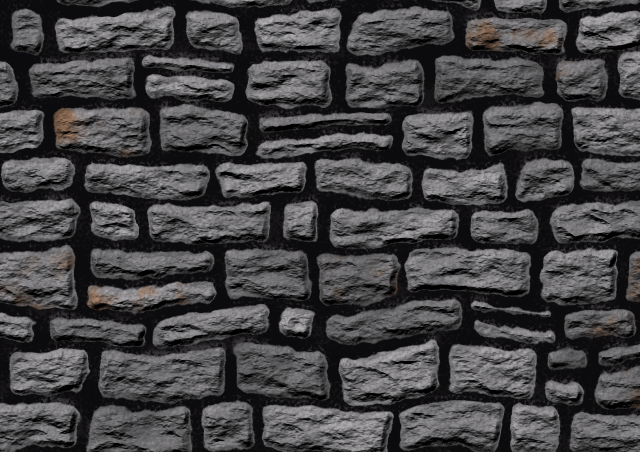
Write a Shadertoy shader that draws this texture.

```glsl
const float ROWS = 9.0;              // courses over the canvas height
const float STONE_WIDTH = 2.0;       // mean stone width, in course heights
const float ROW_JITTER = 0.35;
const float COLUMN_JITTER = 0.68;
const float SPLIT_CHANCE = 0.09;     // stones replaced by two thin ones
const float RUST_CHANCE = 0.10;
const float CORNER_RADIUS = 0.17;
const float EDGE_ROUGHNESS = 0.10;
const float BEVEL_WIDTH = 0.16;
const float BEVEL_HEIGHT = 0.09;
const float RELIEF = 0.17;           // height of the chiselled surface
const float SLOPE_STEP = 0.02;
const vec3 LIGHT_DIR = vec3(-0.25, 0.65, 0.72);
const vec3 STONE_COLOR = vec3(0.555, 0.548, 0.558);
const vec3 RUST_COLOR = vec3(0.56, 0.43, 0.34);
const vec3 GAP_COLOR = vec3(0.045, 0.040, 0.046);
const vec3 GRIT_COLOR = vec3(0.25, 0.24, 0.25);

vec2 hash2(vec2 p) {
    vec3 a = fract(p.xyx * vec3(0.1031, 0.1030, 0.0973));
    a += dot(a, a.yzx + 33.33);
    return fract((a.xx + a.yz) * a.zy);
}

float cornerSlope(vec2 cell, vec2 corner, vec2 f) {
    return dot(hash2(cell + corner) * 2.0 - 1.0, f - corner);
}

float gradientNoise(vec2 p) {
    vec2 cell = floor(p), f = p - cell;
    vec2 u = f * f * f * (f * (f * 6.0 - 15.0) + 10.0);
    vec2 e = vec2(1.0, 0.0);
    return mix(mix(cornerSlope(cell, e.yy, f), cornerSlope(cell, e.xy, f), u.x),
               mix(cornerSlope(cell, e.yx, f), cornerSlope(cell, e.xx, f), u.x), u.y);
}

float fbm(vec2 p) {
    float sum = 0.0, amplitude = 1.0;
    for (int i = 0; i < 5; i++) {
        sum += amplitude * gradientNoise(p);
        p = mat2(1.9, 0.5, -0.5, 1.9) * p + 7.3;
        amplitude *= 0.52;
    }
    return sum;
}

float joint(float i, float seed, float jitter) {
    return i + jitter * (hash2(vec2(i, seed)).x - 0.5);
}

// Lower joint, upper joint and index of the interval holding x
vec3 findSpan(float x, float seed, float jitter) {
    float i = floor(x);
    if (x < joint(i, seed, jitter)) i -= 1.0;
    else if (x >= joint(i + 1.0, seed, jitter)) i += 1.0;
    return vec3(joint(i, seed, jitter), joint(i + 1.0, seed, jitter), i);
}

// Signed distance to the stone of this cell, negative inside
float stoneDistance(vec2 p, out vec2 id) {
    vec2 bend = p * 0.5;
    p += vec2(0.25, 0.4) * vec2(gradientNoise(bend + 31.7), gradientNoise(bend));
    vec3 row = findSpan(p.y, 5.0, ROW_JITTER);
    float shift = hash2(vec2(row.z, 71.0)).y;
    vec3 column = findSpan(p.x / STONE_WIDTH + shift, row.z + 13.0, COLUMN_JITTER);
    column.xy = (column.xy - shift) * STONE_WIDTH;
    id = vec2(column.z * 2.0, row.z);

    vec2 chance = hash2(id + 40.0);
    if (chance.x < SPLIT_CHANCE) {
        float seam = mix(row.x, row.y, 0.4 + 0.25 * chance.y);
        if (p.y > seam) { row.x = seam; id.x += 1.0; }
        else row.y = seam;
    }

    // Uneven gaps, a small tilt and tapered sides
    vec2 low = vec2(column.x, row.x) + vec2(0.08, 0.06) + 0.07 * hash2(id + 3.0);
    vec2 high = vec2(column.y, row.y) - vec2(0.08, 0.06) - 0.07 * hash2(id + 9.0);
    vec2 halfSize = 0.5 * (high - low);
    vec2 local = p - 0.5 * (low + high);
    vec2 skew = hash2(id + 21.0) - 0.5;
    local += vec2(0.2, 0.08) * skew * local.yx;
    vec2 taper = 1.0 + vec2(0.12, 0.16) * (hash2(id + 27.0) - 0.5) * local.yx;
    float radius = min(CORNER_RADIUS, 0.8 * min(halfSize.x, halfSize.y));
    vec2 q = abs(local) - halfSize * taper + radius;
    float d = length(max(q, 0.0)) + min(max(q.x, q.y), 0.0) - radius;
    return d + EDGE_ROUGHNESS * fbm(p * 2.3 + id * 5.7);
}

float surfaceHeight(vec2 p) {
    vec2 id;
    float inside = smoothstep(0.0, BEVEL_WIDTH, -stoneDistance(p, id));
    vec2 s = p + id * 3.7;
    float chisel = fbm(s * vec2(1.1, 1.9));
    float ledge = abs(gradientNoise(s * vec2(1.2, 2.7) + 0.5 * chisel));
    return inside * (BEVEL_HEIGHT + RELIEF * (chisel - 0.7 * ledge));
}

void mainImage(out vec4 fragColor, in vec2 fragCoord) {
    vec2 p = fragCoord / iResolution.y * ROWS;
    float pixel = ROWS / iResolution.y;
    vec2 id, lowerId;
    float d = stoneDistance(p, id);

    // Relief lit from above
    float h = surfaceHeight(p);
    vec2 slope = vec2(surfaceHeight(p + vec2(SLOPE_STEP, 0.0)) - h,
                      surfaceHeight(p + vec2(0.0, SLOPE_STEP)) - h) / SLOPE_STEP;
    float light = max(dot(normalize(vec3(-slope, 1.0)), normalize(LIGHT_DIR)), 0.0);

    // Tone, rust and grain of each stone
    vec2 tone = hash2(id + 55.0);
    float grain = gradientNoise(p * 14.0) + 0.6 * gradientNoise(p * 27.0);
    float rust = step(tone.y, RUST_CHANCE) * smoothstep(0.0, 0.5, fbm(p * 1.3 + 4.0));
    vec3 stone = mix(STONE_COLOR, RUST_COLOR, rust) * (0.84 + 0.3 * tone.x);
    stone *= light * (1.0 + 0.22 * grain) * (1.0 + 0.22 * gradientNoise(p * 0.9));

    // Gritty mortar catches light on the ledges above stones
    float ledge = smoothstep(0.06, -0.04, stoneDistance(p - vec2(0.0, 0.1), lowerId));
    float grit = smoothstep(-0.1, 0.7, grain + fbm(p * 1.2 + 60.0));
    vec3 mortar = mix(GAP_COLOR, GRIT_COLOR, grit * (0.22 + 0.6 * ledge));

    vec3 color = mix(mortar, stone, smoothstep(pixel, -pixel, d));
    fragColor = vec4(clamp(color, 0.0, 1.0), 1.0);
}
```
